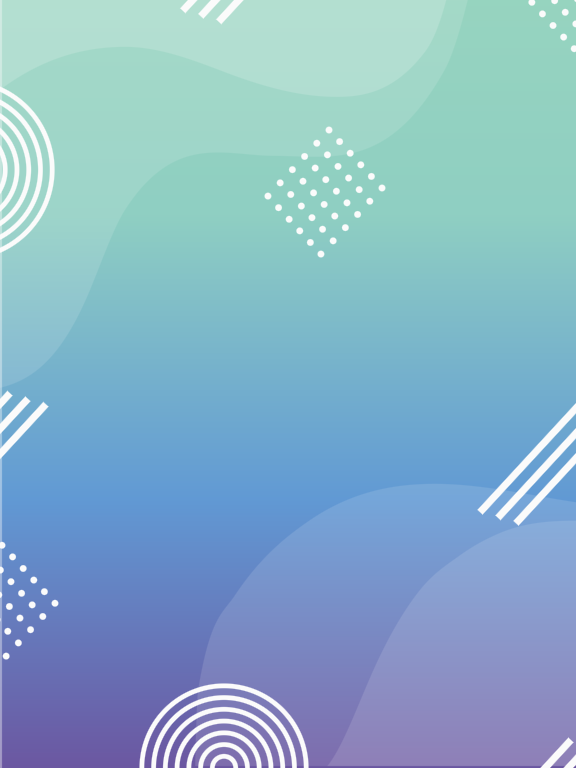
Write a WebGL 1 fragment shader that draws this background.

```glsl
precision highp float;

uniform vec2 u_resolution;

// Lengths are fractions of the canvas height.
const vec3 SEA_GREEN = vec3(0.59, 0.83, 0.75);
const vec3 MINT = vec3(0.56, 0.81, 0.76);
const vec3 SKY_BLUE = vec3(0.38, 0.60, 0.83);
const vec3 VIOLET = vec3(0.42, 0.34, 0.63);
const vec3 WHITE = vec3(0.985);
const float MINT_HEIGHT = 0.72;
const float BLUE_HEIGHT = 0.35;

const float WAVE_OPACITY = 0.13;
const float CREST_OPACITY = 0.18;
const float EDGE_OPACITY = 0.4;
const float EDGE_WIDTH = 0.0026;

const float RING_GAP = 0.0153;
const float RING_HALF_WIDTH = 0.0031;
const float RING_LAST = 6.0;

const vec2 STRIPE_DIR = vec2(0.678, 0.735);
const vec2 STRIPE_STEP = vec2(0.0234, -0.0072);
const float STRIPE_LENGTH = 0.2;
const float STRIPE_HALF_WIDTH = 0.0046;

const vec2 DOT_STEP_LEFT = vec2(-0.0159, -0.0172);
const vec2 DOT_STEP_RIGHT = vec2(0.0138, -0.0151);
const float DOT_LAST = 5.0;
const float DOT_RADIUS = 0.0044;

float cover(float dist) {
  return clamp(0.5 - dist * u_resolution.y / 1.2, 0.0, 1.0);
}

vec3 backdrop(float y) {
  vec3 color = mix(VIOLET, SKY_BLUE, clamp(y / BLUE_HEIGHT, 0.0, 1.0));
  color = mix(color, MINT, clamp((y - BLUE_HEIGHT) / (MINT_HEIGHT - BLUE_HEIGHT), 0.0, 1.0));
  return mix(color, SEA_GREEN, clamp((y - MINT_HEIGHT) / (1.0 - MINT_HEIGHT), 0.0, 1.0));
}

// Knots hold x, height and slope; the result is height and slope at x.
vec2 tangentLine(float x, vec3 knot) {
  return vec2(knot.y + knot.z * (x - knot.x), knot.z);
}

vec2 bend(vec2 curve, float x, vec3 a, vec3 b) {
  if (x < a.x || x > b.x) return curve;
  float w = b.x - a.x;
  float t = (x - a.x) / w;
  float rise = b.y - a.y;
  float k1 = a.z * w;
  float k2 = 3.0 * rise - 2.0 * k1 - b.z * w;
  float k3 = k1 + b.z * w - 2.0 * rise;
  return vec2(a.y + t * (k1 + t * (k2 + t * k3)), (k1 + t * (2.0 * k2 + 3.0 * t * k3)) / w);
}

// Signed distance above a smooth curve through six knots.
float wave(vec2 p, vec3 a, vec3 b, vec3 c, vec3 d, vec3 e, vec3 f) {
  vec2 curve = p.x < a.x ? tangentLine(p.x, a) : tangentLine(p.x, f);
  curve = bend(curve, p.x, a, b);
  curve = bend(curve, p.x, b, c);
  curve = bend(curve, p.x, c, d);
  curve = bend(curve, p.x, d, e);
  curve = bend(curve, p.x, e, f);
  return (p.y - curve.x) / sqrt(1.0 + curve.y * curve.y);
}

float rings(vec2 p, vec2 center, float radius) {
  float inset = radius - distance(p, center);
  float ring = clamp(floor(inset / RING_GAP + 0.5), 0.0, RING_LAST);
  return cover(abs(inset - ring * RING_GAP) - RING_HALF_WIDTH);
}

// Three bars running from their ends; side is 1 for upward, -1 for downward.
float stripes(vec2 p, vec2 start, float side) {
  float dist = 1.0;
  for (int i = 0; i < 3; i++) {
    vec2 q = p - start - float(i) * STRIPE_STEP;
    float along = abs(dot(q, STRIPE_DIR) * side - 0.5 * STRIPE_LENGTH) - 0.5 * STRIPE_LENGTH;
    float across = abs(q.x * STRIPE_DIR.y - q.y * STRIPE_DIR.x) - STRIPE_HALF_WIDTH;
    dist = min(dist, max(along, across));
  }
  return cover(dist);
}

// Slanted lattice of dots hanging from its top corner.
float dots(vec2 p, vec2 top) {
  vec2 q = p - top;
  vec2 u = DOT_STEP_LEFT;
  vec2 v = DOT_STEP_RIGHT;
  vec2 cell = vec2(q.x * v.y - q.y * v.x, u.x * q.y - u.y * q.x) / (u.x * v.y - u.y * v.x);
  cell = clamp(floor(cell + 0.5), 0.0, DOT_LAST);
  return cover(length(q - cell.x * u - cell.y * v) - DOT_RADIUS);
}

void main() {
  vec2 p = gl_FragCoord.xy / u_resolution.y;
  vec3 color = backdrop(p.y);

  // Translucent waves
  float upper = wave(p, vec3(0.0, 0.495, 0.25), vec3(0.117, 0.622, 2.4), vec3(0.163, 0.727, 1.55),
    vec3(0.358, 0.797, 0.0), vec3(0.579, 0.909, 1.8), vec3(0.609, 1.0, 4.0));
  float crest = wave(p, vec3(0.0, 0.883, 0.75), vec3(0.163, 0.939, 0.0), vec3(0.293, 0.906, -0.38),
    vec3(0.43, 0.874, -0.03), vec3(0.553, 0.932, 1.3), vec3(0.581, 1.0, 3.8));
  float lower = wave(p, vec3(0.254, 0.0, 40.0), vec3(0.258, 0.102, 6.0), vec3(0.306, 0.225, 1.5),
    vec3(0.404, 0.323, 0.68), vec3(0.566, 0.37, 0.0), vec3(0.75, 0.346, -0.15));
  float swell = wave(p, vec3(0.424, 0.0, 1.1), vec3(0.482, 0.118, 2.3), vec3(0.547, 0.232, 1.25),
    vec3(0.599, 0.277, 0.72), vec3(0.651, 0.306, 0.42), vec3(0.75, 0.322, 0.0));
  float floorEdge = cover(EDGE_WIDTH - p.y);
  color = mix(color, WHITE, WAVE_OPACITY * cover(-upper));
  color = mix(color, WHITE, CREST_OPACITY * cover(-crest));
  color = mix(color, WHITE, WAVE_OPACITY * cover(lower) * floorEdge);
  color = mix(color, WHITE, WAVE_OPACITY * cover(swell) * floorEdge);
  color = mix(color, WHITE, EDGE_OPACITY * cover(p.x - EDGE_WIDTH));

  // White ornaments
  float ink = max(rings(p, vec2(-0.047, 0.779), 0.115), rings(p, vec2(0.2917, 0.0), 0.107));
  ink = max(ink, max(stripes(p, vec2(0.625, 0.333), 1.0), stripes(p, vec2(0.013, 0.488), -1.0)));
  ink = max(ink, max(stripes(p, vec2(0.238, 0.986), 1.0), stripes(p, vec2(0.7435, 0.0365), -1.0)));
  ink = max(ink, max(dots(p, vec2(0.4284, 0.8307)), dots(p, vec2(0.0026, 0.29))));
  ink = max(ink, dots(p, vec2(0.772, 1.083)));
  gl_FragColor = vec4(mix(color, WHITE, ink), 1.0);
}
```
